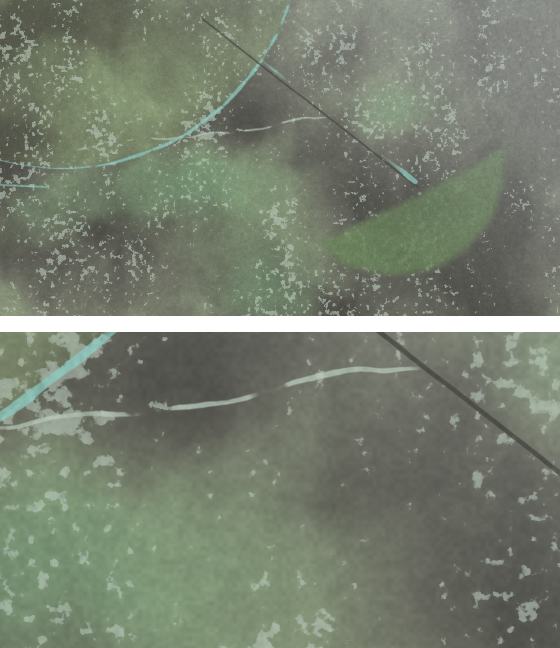
Top: the whole. Bottom: its middle third, enlarged.
A WebGL 1 fragment shader for this texture:

```glsl
precision highp float;
uniform vec2 u_resolution;

#define GRAIN 0.13
#define CHIP_SPREAD 0.62
#define CHIP_LEVEL 0.67
#define MOTTLE 1.9
#define HAZE 0.62
#define ARC_CENTRE vec2(0.20, 1.22)
#define ARC_RADIUS 0.75
#define LEAF_CENTRE vec2(1.25, 0.48)
#define LEAF_RADIUS 0.35

const vec3 UMBER = vec3(0.31, 0.31, 0.285);
const vec3 TAUPE = vec3(0.50, 0.51, 0.455);
const vec3 OLIVE = vec3(0.39, 0.42, 0.32);
const vec3 SAGE = vec3(0.54, 0.61, 0.47);
const vec3 LEAF = vec3(0.43, 0.53, 0.37);
const vec3 VERDIGRIS = vec3(0.45, 0.58, 0.47);
const vec3 MIST = vec3(0.64, 0.66, 0.65);
const vec3 CHALK = vec3(0.68, 0.74, 0.69);
const vec3 CYAN = vec3(0.54, 0.76, 0.72);

float hash(vec2 p) {
  vec3 q = fract(vec3(p.xyx) * 0.1031);
  q += dot(q, q.yzx + 33.33);
  return fract((q.x + q.y) * q.z);
}

float noise(vec2 p) {
  vec2 i = floor(p), f = fract(p);
  f = f * f * (3.0 - 2.0 * f);
  return mix(mix(hash(i), hash(i + vec2(1, 0)), f.x),
             mix(hash(i + vec2(0, 1)), hash(i + vec2(1, 1)), f.x), f.y);
}

float fbm(vec2 p) {
  float sum = 0.0, amp = 0.533;
  for (int i = 0; i < 4; i++) {
    sum += amp * noise(p);
    p = mat2(1.6, 1.2, -1.2, 1.6) * p + 17.3;
    amp *= 0.5;
  }
  return sum;
}

// Soft elliptical stain
float stain(vec2 p, vec2 centre, vec2 size) {
  vec2 d = (p - centre) / size;
  return exp(-dot(d, d));
}

// x: distance to a segment, y: position along it
vec2 segment(vec2 p, vec2 a, vec2 b) {
  vec2 d = b - a;
  float t = clamp(dot(p - a, d) / dot(d, d), 0.0, 1.0);
  return vec2(length(p - a - d * t), t);
}

float stroke(float d, float width) {
  float soft = 1.0 / u_resolution.y;
  return 1.0 - smoothstep(width - soft, width + soft, abs(d));
}

void main() {
  vec2 p = gl_FragCoord.xy / u_resolution.y;
  vec2 warp = vec2(fbm(p * 5.0), fbm(p * 5.0 + 40.0)) - 0.5;
  vec2 q = p + warp * 0.16;
  float cloud = (fbm(q * 3.2 + 8.0) - 0.5) * MOTTLE;
  float streak = noise(vec2(p.x * 28.0, p.y * 3.0) + warp * 3.0) - 0.5;
  float fine = fbm(p * 85.0);
  float ragged = fbm(p * 24.0 + 5.0);

  // Large painted disc and the leaf shape cut from a second circle
  float arc = length(p + warp * 0.012 - ARC_CENTRE) - ARC_RADIUS;
  float disc = 1.0 - smoothstep(-0.012, 0.012, arc);
  vec2 l = p + warp * 0.04 - LEAF_CENTRE;
  float leafEdge = max(length(l) - LEAF_RADIUS, (l.y - 0.5 * l.x + 0.125) * 0.9);
  float leaf = 1.0 - smoothstep(-0.022, 0.016, leafEdge);

  // Green and dark stains
  float green = stain(q, vec2(0.62, 0.42), vec2(0.32, 0.15));
  green += stain(q, vec2(0.84, 0.08), vec2(0.17, 0.17));
  green += 0.8 * stain(q, vec2(1.27, 0.64), vec2(0.14, 0.07));
  green += 0.6 * stain(q, vec2(0.14, 0.36), vec2(0.25, 0.16));
  float dark = stain(q, vec2(0.02, 0.57), vec2(0.18, 0.07));
  dark += stain(q, vec2(0.76, 0.65), vec2(0.14, 0.10));
  dark += stain(q, vec2(1.14, 0.36), vec2(0.17, 0.12));
  dark += stain(q, vec2(1.62, 0.30), vec2(0.09, 0.20));
  dark += 0.6 * stain(q, vec2(0.38, 0.24), vec2(0.07, 0.22));
  dark += 0.6 * stain(q, vec2(1.30, 0.02), vec2(0.55, 0.12));

  // Weathered base
  float tone = 0.53 + cloud + streak * 0.22 - dark * 0.45;
  float greenness = clamp(max(disc * 0.85, green) + cloud * 0.7 - dark * 0.3, 0.0, 1.0);
  vec3 brown = mix(UMBER, TAUPE, clamp(tone, 0.0, 1.2));
  vec3 moss = mix(OLIVE, SAGE, clamp(tone + 0.05, 0.0, 1.0));
  moss = mix(moss, VERDIGRIS, clamp(green * 0.6, 0.0, 0.7) * (1.0 - disc));
  vec3 col = mix(brown, moss, greenness);
  col = mix(col, LEAF * (0.98 + cloud * 0.2), leaf * 0.92);
  float haze = smoothstep(0.75, 1.85, p.x * 0.62 + p.y * 0.75);
  col = mix(col, MIST, haze * HAZE);

  // Flaked chips, gathered in upright clusters
  float cluster = fbm(p * vec2(9.0, 5.0) + 21.0) - 0.5;
  cluster += 0.22 * exp(-abs(arc) * 22.0) * step(0.5, p.x);
  cluster += 0.25 * stain(p, vec2(0.02, 0.93), vec2(0.07, 0.10));
  cluster += 0.22 * stain(p, vec2(0.88, 0.31), vec2(0.09, 0.05));
  float chips = smoothstep(CHIP_LEVEL, CHIP_LEVEL + 0.12, fine + cluster * CHIP_SPREAD);
  col = mix(col, CHALK, chips * 0.62 * (1.0 - leaf * 0.85));

  // Arc rim, pale crack and long diagonal gouge
  float rim = stroke(arc, 0.007 * smoothstep(0.05, 0.5, p.x) * ragged + 0.001);
  col = mix(col, CYAN, rim * smoothstep(0.35, 0.55, ragged + 0.12) * 0.85);
  vec2 crack = segment(p + warp * 0.05, vec2(0.24, 0.54), vec2(1.14, 0.63));
  col = mix(col, CHALK, stroke(crack.x, 0.004 * ragged) * smoothstep(0.4, 0.55, ragged) * 0.85);
  vec2 gouge = segment(p + warp * 0.008, vec2(0.64, 0.94), vec2(1.32, 0.41));
  col = mix(col, UMBER * 0.85, stroke(gouge.x, 0.0025) * 0.75);
  float glint = smoothstep(0.78, 0.96, gouge.y) + stain(p, vec2(0.85, 0.76), vec2(0.05));
  float lip = segment(p, vec2(0.65, 0.95), vec2(1.315, 0.425)).x;
  col = mix(col, CYAN, stroke(lip, 0.013 * glint * ragged) * min(glint, 1.0) * 0.85);
  float nick = segment(p, vec2(0.0, 0.415), vec2(0.15, 0.408)).x;
  col = mix(col, CYAN, stroke(nick, 0.003) * 0.7);

  // Surface grain
  col *= 1.0 + GRAIN * (fine - 0.5 + 0.6 * (noise(p * 210.0) - 0.5));
  gl_FragColor = vec4(clamp(col, 0.0, 1.0), 1.0);
}
```
